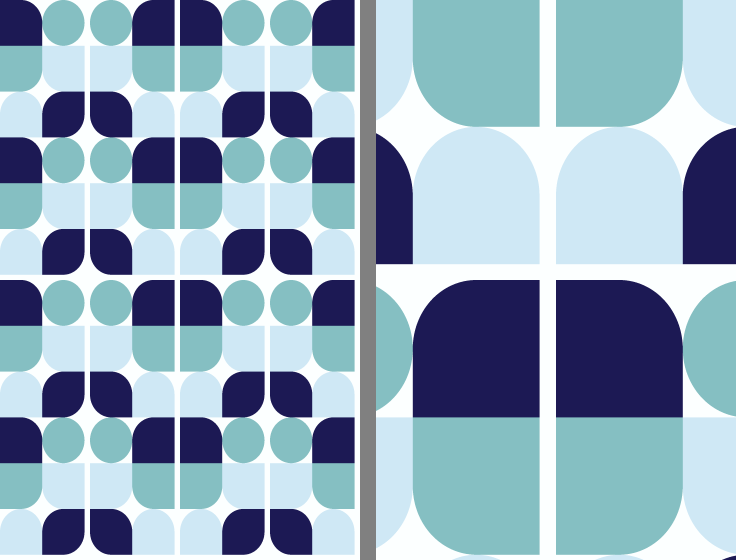
Left: the whole. Right: its middle third, enlarged.
Write a Shadertoy shader that draws this pattern.

```glsl
// Geometric tiles: mirrored pairs of columns and groups of three rows, whose cells
// are squares with some quadrants rounded to a quarter disc (discs, arches, leaves).
// The canvas is folded into one cell, coloured there and averaged over subsamples.

#define REPEATS vec2(2.0, 2.0)     // whole repeats across and down
#define GAP_X 0.061                // white bar, as a share of half a repeat across
#define GAP_Y 0.0188               // white bar, as a share of a repeat down
#define SAMPLES 5                  // smoothing grid per axis
#define NAVY  vec3(0.11, 0.10, 0.33)
#define TEAL  vec3(0.52, 0.75, 0.76)
#define PALE  vec3(0.81, 0.91, 0.96)
#define WHITE vec3(0.99, 1.00, 1.00)

// True inside a cell; p spans -0.5..0.5 with y down.
// rounded flags the corners: top left, top right, bottom left, bottom right.
bool insideCell(vec2 p, bvec4 rounded) {
    bvec2 side = p.y < 0.0 ? rounded.xy : rounded.zw;
    bool roundHere = p.x < 0.0 ? side.x : side.y;
    return !roundHere || length(p) < 0.5;
}

// Colour of the pattern at uv, with v measured downwards from the top.
vec3 pattern(vec2 uv) {
    vec2 grid = fract(uv) * REPEATS * vec2(2.0, 1.0);
    vec2 local = fract(grid);

    // Every second column pair is the mirror image of its neighbour.
    bool mirrored = mod(floor(grid.x), 2.0) > 0.5;
    vec2 area = 1.0 - vec2(GAP_X, GAP_Y);
    if (local.x >= area.x || local.y >= area.y) return WHITE;
    if (mirrored) local.x = area.x - local.x;

    // Two columns by six rows; the row motifs come around after three.
    vec2 cells = local / area * vec2(2.0, 6.0);
    vec2 p = fract(cells) - 0.5;
    bool inner = cells.x >= 1.0;
    int row = int(floor(cells.y)) % 3;

    vec3 ink;
    bvec4 rounded;
    if (row == 0) {            // blunt block beside a disc
        ink = inner ? TEAL : NAVY;
        rounded = inner ? bvec4(true) : bvec4(false, true, false, false);
    } else if (row == 1) {     // two blocks rounded towards each other
        ink = inner ? PALE : TEAL;
        rounded = bvec4(false, false, inner, !inner);
    } else {                   // arch beside a leaf
        ink = inner ? NAVY : PALE;
        rounded = bvec4(true, !inner, false, inner);
    }
    return insideCell(p, rounded) ? ink : WHITE;
}

void mainImage(out vec4 fragColor, in vec2 fragCoord) {
    // Box filter over one pixel.
    vec3 sum = vec3(0.0);
    for (int j = 0; j < SAMPLES; j++) {
        for (int i = 0; i < SAMPLES; i++) {
            vec2 jitter = (vec2(i, j) + 0.5) / float(SAMPLES) - 0.5;
            vec2 uv = (fragCoord + jitter) / iResolution.xy;
            sum += pattern(vec2(uv.x, 1.0 - uv.y));
        }
    }
    fragColor = vec4(sum / float(SAMPLES * SAMPLES), 1.0);
}
```
